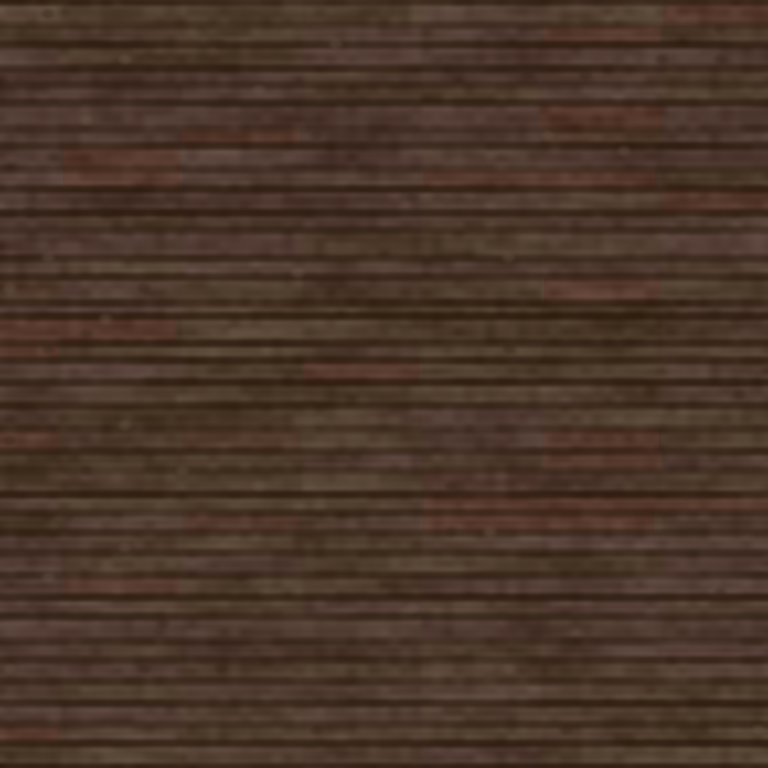
This texture is drawn by a Shadertoy shader. Its source:

```glsl
// Dark brown woven slats: uneven horizontal rows with thin seams, tinted patches and worn grain.

const float ROWS = 36.0;            // slats down the canvas
const float ROW_JITTER = 0.45;      // spread of the seam positions, in row heights
const float COLUMNS = 6.4;          // tinted patches across the canvas
const float COLUMN_SHIFT = 0.46;    // offset of the first patch edge
const float SEAM_HALF_WIDTH = 0.29; // in row heights, soft edge included
const float SEAM_TINT = 0.35;       // how far a seam follows the slat colour
const float GRAIN_AMOUNT = 0.07;
const float ROW_CONTRAST = 0.055;
const float RIM_LIGHT = 0.016;      // pale edge beside each seam
const float RED_SHARE = 0.08;       // share of patches that are reddish
const float FLECK_SHARE = 0.012;    // share of grain cells with a worn fleck

const vec3 OLIVE_BROWN = vec3(0.306, 0.234, 0.174);
const vec3 MAUVE_BROWN = vec3(0.312, 0.227, 0.194);
const vec3 RED_BROWN = vec3(0.340, 0.217, 0.172);
const vec3 SEAM_BROWN = vec3(0.202, 0.138, 0.086);
const vec3 FLECK_LIGHT = vec3(0.420, 0.350, 0.285);

float hash(vec2 p) {
    vec3 q = fract(vec3(p.xyx) * 0.1031);
    q += dot(q, q.yzx + 33.33);
    return fract((q.x + q.y) * q.z);
}

float valueNoise(vec2 p) {
    vec2 cell = floor(p);
    vec2 f = fract(p);
    f = f * f * (3.0 - 2.0 * f);
    float low = mix(hash(cell), hash(cell + vec2(1.0, 0.0)), f.x);
    float high = mix(hash(cell + vec2(0.0, 1.0)), hash(cell + 1.0), f.x);
    return mix(low, high, f.y);
}

// Constant inside each patch, with a narrow blend at its right edge.
float patchValue(float x, float row, float seed) {
    vec2 cell = vec2(floor(x), row) + seed;
    float blend = smoothstep(0.95, 1.0, fract(x));
    return mix(hash(cell), hash(cell + vec2(1.0, 0.0)), blend);
}

// Tint and brightness of one slat: broad olive and mauve areas, scattered red patches.
vec3 slatColor(vec2 uv, float row) {
    float column = uv.x * COLUMNS + COLUMN_SHIFT;
    float region = valueNoise(vec2(uv.x * 3.0 + 5.0, uv.y * 5.0 + 11.0));
    float patchTint = patchValue(column, row, 17.0);
    float mauve = smoothstep(0.2, 0.8, region + 0.8 * (patchTint - 0.5));
    float redChance = max(patchValue(column, row, 41.0), patchValue(column * 0.5, row, 73.0));
    float redness = smoothstep(1.0 - RED_SHARE, 1.0 - 0.6 * RED_SHARE, redChance);
    float shade = valueNoise(vec2(uv.x * 7.0, row * 7.0)) - 0.5
        + 0.5 * (patchValue(column, row, 91.0) - 0.5);
    vec3 slat = mix(OLIVE_BROWN, MAUVE_BROWN, mauve);
    return mix(slat, RED_BROWN, 0.85 * redness) + ROW_CONTRAST * shade * (1.0 - 0.6 * redness);
}

// Soft spot in a few scattered cells.
float fleckMask(vec2 p, float seed) {
    float chosen = step(1.0 - FLECK_SHARE, hash(floor(p) + seed));
    return chosen * smoothstep(0.5, 0.1, length(fract(p) - 0.5));
}

void mainImage(out vec4 fragColor, in vec2 fragCoord) {
    vec2 uv = fragCoord / iResolution.xy;
    float v = uv.y * ROWS;

    // Nearest of the jittered seams
    float seam = 0.0;
    float offset = 9.0;
    for (int k = -1; k <= 1; k++) {
        float candidate = floor(v) + float(k);
        float d = v - candidate - ROW_JITTER * (hash(vec2(candidate, 7.0)) - 0.5);
        if (abs(d) < abs(offset)) {
            offset = d;
            seam = candidate;
        }
    }

    // Slats on both sides meet at the seam
    vec3 slat = mix(slatColor(uv, seam - 1.0), slatColor(uv, seam), smoothstep(-0.12, 0.12, offset));

    // Blocky grain and longer streaks
    float grain = valueNoise(vec2(uv.x * 72.0, v * 2.2)) - 0.5;
    float streak = valueNoise(vec2(uv.x * 20.0 + 9.0, v * 2.7 + 31.0)) - 0.5;
    vec3 color = slat + GRAIN_AMOUNT * (0.8 * grain + 0.8 * streak);

    // Seams differ in strength and fade along their length
    float strength = 0.45 + 0.65 * hash(vec2(seam, 23.0));
    float fade = 0.7 + 0.5 * valueNoise(vec2(uv.x * 8.0, seam * 5.0 + 20.0));
    float depth = min(strength * fade, 1.0);
    float seamDistance = abs(offset);
    color += RIM_LIGHT * depth * smoothstep(0.14, 0.0, abs(seamDistance - 0.34));
    float seamMask = depth * smoothstep(SEAM_HALF_WIDTH, 0.05, seamDistance);
    vec3 seamColor = mix(SEAM_BROWN, slat - 0.1, SEAM_TINT);
    color = mix(color, seamColor + 0.03 * grain, seamMask);

    // Worn flecks, light and dark
    vec2 fleckGrid = vec2(uv.x * 40.0, v * 1.4);
    color = mix(color, FLECK_LIGHT, 0.35 * fleckMask(fleckGrid, 3.0));
    color = mix(color, SEAM_BROWN, 0.4 * fleckMask(fleckGrid, 59.0));

    fragColor = vec4(color, 1.0);
}
```
